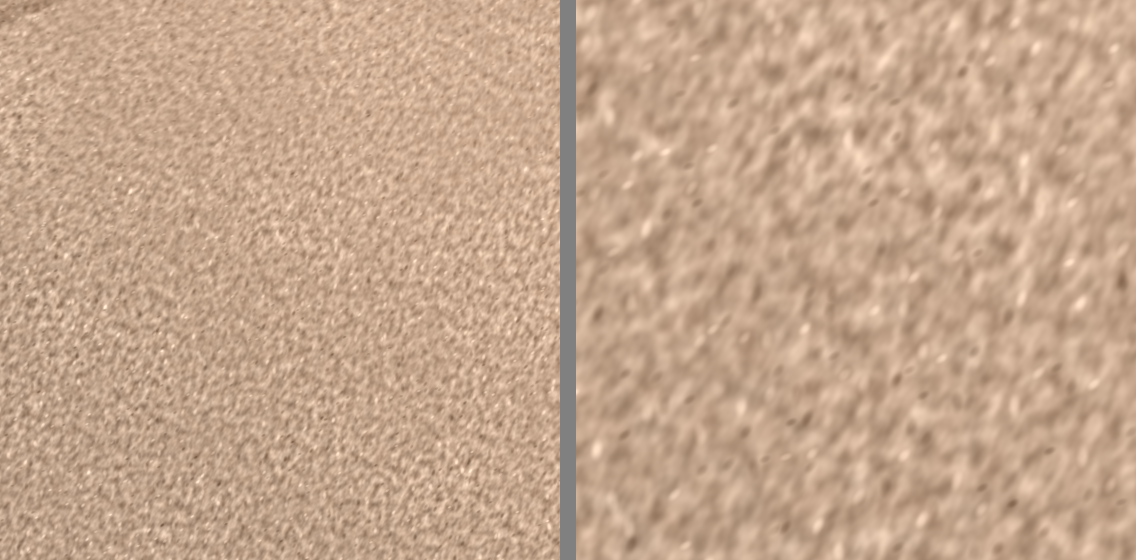
Left: the whole. Right: its middle third, enlarged.
This texture is drawn by a three.js fragment shader. Its source:

```glsl
#define SAND vec3(0.778, 0.658, 0.560)
#define WARM_SHIFT vec3(0.022, 0.008, 0.000)
#define GRAIN_FREQ vec2(54.0, 86.0)
#define GRAIN_CONTRAST 0.235
#define STEEP_ANGLE 1.02
#define SHALLOW_ANGLE 0.55
#define SPECK_CELLS 64.0
#define GLINT_GAIN 0.13
#define PIT_GAIN 0.11

varying vec2 vUv;

vec2 hash2(vec2 p) {
  vec3 q = fract(vec3(p.xyx) * vec3(0.1031, 0.1030, 0.0973));
  q += dot(q, q.yzx + 33.33);
  return fract((q.xx + q.yz) * q.zy);
}

vec2 rotate(vec2 p, float angle) {
  float c = cos(angle), s = sin(angle);
  return vec2(c * p.x + s * p.y, c * p.y - s * p.x);
}

// Slope of one lattice corner, evaluated at offset d from it
float corner(vec2 cell, vec2 d) {
  float angle = 6.2832 * hash2(cell).x;
  return dot(vec2(cos(angle), sin(angle)), d);
}

float gradientNoise(vec2 p) {
  vec2 i = floor(p), f = fract(p);
  vec2 u = f * f * f * (f * (f * 6.0 - 15.0) + 10.0);
  vec2 e = vec2(1.0, 0.0);
  float low = mix(corner(i, f), corner(i + e, f - e), u.x);
  float high = mix(corner(i + e.yx, f - e.yx), corner(i + e.xx, f - e.xx), u.x);
  return mix(low, high, u.y);
}

// Grains stretched along one direction, with finer grit on top
float grains(vec2 p, float angle) {
  vec2 q = rotate(p, angle) * GRAIN_FREQ;
  float coarse = gradientNoise(q + 17.0);
  float medium = gradientNoise(rotate(q, 0.35) * 1.55 + 71.0);
  float fine = gradientNoise(q * 2.5 + 139.0);
  return coarse * 0.85 + medium * 0.6 + fine * 0.25;
}

// Scattered bright glints and dark pits: x is glint, y is pit
vec2 specks(vec2 p, float angle) {
  vec2 q = p * SPECK_CELLS, cell = floor(q);
  vec2 cover = vec2(0.0);
  for (int j = -1; j <= 1; j++) {
    for (int i = -1; i <= 1; i++) {
      vec2 id = cell + vec2(float(i), float(j));
      vec2 kind = hash2(id + 211.0);
      vec2 d = rotate(q - id - hash2(id + 53.0), angle + (kind.y - 0.5) * 1.2);
      float size = mix(0.6, 1.1, kind.y);
      float mask = 1.0 - smoothstep(0.15, 1.0, length(d / vec2(0.52, 0.29)) / size);
      cover = max(cover, mask * vec2(step(kind.x, 0.18), step(0.80, kind.x)));
    }
  }
  return cover;
}

void main() {
  vec2 p = vUv;

  // Grains lie flatter towards the upper left
  float flatness = smoothstep(0.35, 0.95, p.y - 0.5 * p.x + 0.1);
  float steep = grains(p, STEEP_ANGLE);
  float shallow = grains(p + 3.0, SHALLOW_ANGLE);
  float blend = length(vec2(flatness, 1.0 - flatness));
  float grain = mix(steep, shallow, flatness) / blend;
  vec2 speck = specks(p, mix(STEEP_ANGLE, SHALLOW_ANGLE, flatness));

  // Broad patches and changes of roughness
  float patches = gradientNoise(p * 4.0 + 9.0) + 0.7 * gradientNoise(p * 11.0 + 31.0);
  float leftEdge = (1.0 - smoothstep(0.02, 0.16, p.x)) * smoothstep(0.6, 0.75, p.y);
  float roughness = mix(1.08, 0.74, smoothstep(0.3, 0.95, p.y));
  roughness *= 1.0 + 0.35 * patches + 0.3 * leftEdge;

  float light = grain * GRAIN_CONTRAST;
  light += speck.x * GLINT_GAIN - speck.y * PIT_GAIN;
  light *= roughness;
  light += 0.022 * patches + 0.025 * leftEdge;

  // Warm and bright at the top right, greyer at the lower left
  float warmth = smoothstep(0.15, 1.25, 0.65 * p.x + 0.75 * p.y);
  light += mix(-0.026, 0.018, warmth);

  // Shaded ridge across the upper left corner
  float ridge = p.y - 0.955 - 0.42 * p.x + 0.006 * gradientNoise(p * 30.0);
  float crease = smoothstep(-0.008, 0.006, ridge);
  light -= crease * mix(0.13, 0.07, smoothstep(0.008, 0.03, ridge));

  float hue = gradientNoise(p * 45.0 + 5.0);
  vec3 color = SAND + WARM_SHIFT * (warmth - 0.5 + 0.6 * hue);
  color += light * vec3(1.0, 1.0, 0.98);
  gl_FragColor = vec4(clamp(color, 0.0, 1.0), 1.0);
}
```
